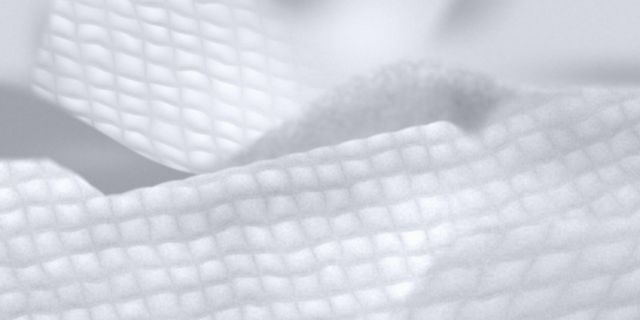
Give the GLSL for this texture, as a Shadertoy shader.

```glsl
#define QUILT_DEPTH 0.125
#define WEAVE_DEPTH 0.030
#define WEAVE_SCALE 105.0
#define WARP 0.028
#define SHARP_EDGE 0.006
#define SOFT_EDGE 0.02
#define CLOTH_TONE 0.865
#define SHADOW_TONE 0.705
#define CONTRAST 1.32
#define MID_TONE 0.855
#define TINT vec3(-0.026, -0.015, 0.018)

vec2 hashGradient(vec2 cell) {
    vec2 h = vec2(dot(cell, vec2(127.1, 311.7)), dot(cell, vec2(269.5, 183.3)));
    return 2.0 * fract(sin(h) * 43758.55) - 1.0;
}

float gradientNoise(vec2 p) {
    vec2 i = floor(p), f = fract(p);
    vec2 u = f * f * f * (f * (f * 6.0 - 15.0) + 10.0);
    vec2 e = vec2(0.0, 1.0);
    float low = mix(dot(hashGradient(i), f), dot(hashGradient(i + e.yx), f - e.yx), u.x);
    float high = mix(dot(hashGradient(i + e), f - e), dot(hashGradient(i + e.yy), f - e.yy), u.x);
    return mix(low, high, u.y);
}

float below(float edge, float y, float blur) {
    return 1.0 - smoothstep(-blur, blur, y - edge);
}

float glow(vec2 p, vec2 centre, vec2 radius) {
    vec2 d = (p - centre) / radius;
    return exp(-dot(d, d));
}

// Signed shading of a stitched pillow lit from above, uneven from place to place
float quilt(vec2 q) {
    vec2 c = fract(q) - 0.5;
    vec2 arch = 1.0 - 4.0 * c * c;
    float dome = pow(arch.x * arch.y, 0.65);
    float lit = 0.95 * c.y * arch.x * smoothstep(0.0, 0.5, arch.y) + 0.45 * (dome - 0.55);
    return lit * (1.0 + 0.9 * gradientNoise(q * 0.7 + 5.0));
}

// Fold outlines, as heights over x
float upperHem(float x) {
    return mix(0.74, 0.455, smoothstep(-0.05, 0.65, x));
}

float foldCrest(float x) {
    return mix(0.50, 0.81, smoothstep(0.58, 1.3, x)) - 0.09 * smoothstep(1.35, 1.7, x);
}

float frontRidge(float x) {
    float dip = (x - 1.48) / 0.055;
    float ridge = 0.309 + 0.225 * x - 0.07 * exp(-dip * dip);
    float scallop = 0.005 * abs(sin(x * 33.0));
    return min(max(ridge, 0.525 - 1.3 * x * x) + scallop, foldCrest(x));
}

float lapEdge(float x) {
    float d = max(1.6 - x, 0.0);
    return 0.31 - 2.15 * d * d;
}

float backdrop(vec2 p) {
    float tone = 0.86;
    tone += 0.07 * glow(p, vec2(1.14, 0.90), vec2(0.20, 0.16));
    tone -= 0.13 * glow(p, vec2(0.91, 1.02), vec2(0.14, 0.08));
    float slant = p.x - 0.55 * (p.y - 0.9);
    float pleat = smoothstep(1.31, 1.40, slant) * (1.0 - smoothstep(1.38, 1.62, slant));
    tone -= 0.12 * pleat * smoothstep(0.80, 0.99, p.y);
    tone -= 0.11 * glow(p, vec2(1.98, 0.76), vec2(0.30, 0.06));
    tone -= 0.07 * glow(p, vec2(0.14, 0.87), vec2(0.05, 0.12));
    tone -= 0.14 * (1.0 - smoothstep(0.66, 0.82, p.y)) * below(0.25, p.x, 0.15);
    return tone;
}

float upperCloth(vec2 p, vec2 w) {
    float tone = 0.88 + 0.05 * glow(p, vec2(0.78, 0.68), vec2(0.24, 0.20));
    tone -= 0.05 * glow(p, vec2(0.12, 0.75), vec2(0.10, 0.15));
    tone -= 0.05 * (1.0 - smoothstep(0.0, 0.05, p.y - upperHem(p.x)));
    vec2 q = vec2(w.x + 0.15 * w.y, w.y + 0.28 * w.x) * vec2(10.5, 17.0);
    float fade = 1.0 - 0.65 * smoothstep(0.55, 0.95, p.x);
    return tone + QUILT_DEPTH * fade * quilt(q);
}

float foldBand(vec2 p, float crest, float front) {
    float depth = clamp((crest - p.y) / max(crest - front, 0.03), 0.0, 1.0);
    float tone = mix(0.85, 0.775, smoothstep(0.0, 0.7, depth));
    tone -= 0.09 * glow(p, vec2(1.47, 0.67), vec2(0.10, 0.11));
    tone += 0.05 * gradientNoise(vec2(p.x * 20.0 - p.y * 8.0, p.y * 15.0));
    return tone + 0.05 * gradientNoise(p * 42.0) * (1.0 - 0.7 * depth);
}

float frontCloth(vec2 p, vec2 w, float front) {
    float tone = CLOTH_TONE + 0.03 * exp(-abs(front - p.y) / 0.03);
    tone += 0.05 * glow(p, vec2(0.08, 0.40), vec2(0.20, 0.12));
    tone += 0.05 * glow(p, vec2(1.22, 0.20), vec2(0.28, 0.20));
    tone += 0.04 * glow(p, vec2(1.42, 0.38), vec2(0.20, 0.10));
    tone -= 0.06 * glow(p - vec2(0.0, 0.2 * (p.x - 0.95)), vec2(0.95, 0.40), vec2(0.42, 0.08));
    tone -= 0.07 * glow(p, vec2(1.9, 0.57), vec2(0.32, 0.16));
    // Upright blocks at the left turn into diamonds at the right
    vec2 blocks = vec2(w.x + 0.35 * w.y, w.y - 0.16 * w.x) * vec2(10.5, 12.0);
    vec2 diamonds = vec2(0.85 * w.x + 0.53 * w.y, 0.93 * w.y - 0.37 * w.x) * 12.0;
    float relief = mix(quilt(blocks), 0.6 * quilt(diamonds), smoothstep(1.3, 1.55, p.x));
    return tone + QUILT_DEPTH * relief + 0.06 * gradientNoise(p * vec2(5.0, 8.0));
}

float lapCloth(vec2 p, vec2 w) {
    float tone = 0.85 + 0.03 * exp(-abs(lapEdge(p.x) - p.y) / 0.04);
    tone -= 0.03 * glow(p, vec2(1.95, 0.05), vec2(0.35, 0.15));
    return tone + 0.75 * QUILT_DEPTH * quilt(vec2(w.x - 0.5 * w.y, w.y - 0.18 * w.x) * vec2(7.0, 10.0));
}

void mainImage(out vec4 fragColor, in vec2 fragCoord) {
    vec2 p = fragCoord / iResolution.y;
    vec2 w = p + WARP * vec2(gradientNoise(p * 6.0), gradientNoise(p * 6.0 + 31.0));
    w += 0.5 * WARP * vec2(gradientNoise(p * 15.0 + 7.0), gradientNoise(p * 15.0 + 53.0));
    float crest = foldCrest(p.x), front = frontRidge(p.x), hem = upperHem(p.x);

    // Distant cloth, then the quilted sheet at upper left
    float tone = backdrop(p);
    float sheet = smoothstep(-0.015, 0.025, p.x - 0.09 - 0.28 * (p.y - 0.727));
    sheet *= 1.0 - smoothstep(0.82, 1.08, p.x + 0.7 * (p.y - 0.8));
    tone = mix(tone, upperCloth(p, w), sheet);

    // Shaded inside of the rolling fold
    float roughCrest = crest + 0.02 * gradientNoise(p * 20.0);
    float band = below(roughCrest, p.y, SOFT_EDGE) * smoothstep(0.55, 0.80, p.x);
    tone = mix(tone, foldBand(p, crest, front), band);

    // Hollow under the upper hem
    float hollow = SHADOW_TONE + 0.04 * glow(p, vec2(0.30, 0.51), vec2(0.18, 0.05));
    float hemBlur = mix(0.03, SHARP_EDGE, smoothstep(0.0, 0.35, p.x));
    tone = mix(tone, hollow, below(hem, p.y, hemBlur) * (1.0 - smoothstep(0.58, 0.72, p.x)));

    // Near cloth, its ridge and the overlapping lap
    float ridgeBlur = SHARP_EDGE + 0.012 * (1.0 - smoothstep(0.1, 0.4, p.x));
    ridgeBlur += 0.07 * smoothstep(1.38, 1.58, p.x) * (1.0 - 0.6 * smoothstep(1.65, 1.9, p.x));
    float near = below(front, p.y, ridgeBlur);
    tone = mix(tone, frontCloth(p, w, front), near);
    tone = mix(tone, lapCloth(p, w), below(lapEdge(p.x), p.y, SOFT_EDGE));

    // Fine weave, clearest on the near cloth
    float weave = gradientNoise(p * WEAVE_SCALE) + 0.6 * gradientNoise(p * 45.0 + 9.0);
    tone += WEAVE_DEPTH * weave * mix(0.35, 1.0, near);
    tone = MID_TONE + CONTRAST * (tone - MID_TONE);
    fragColor = vec4(clamp(tone + TINT, 0.0, 0.985), 1.0);
}
```
